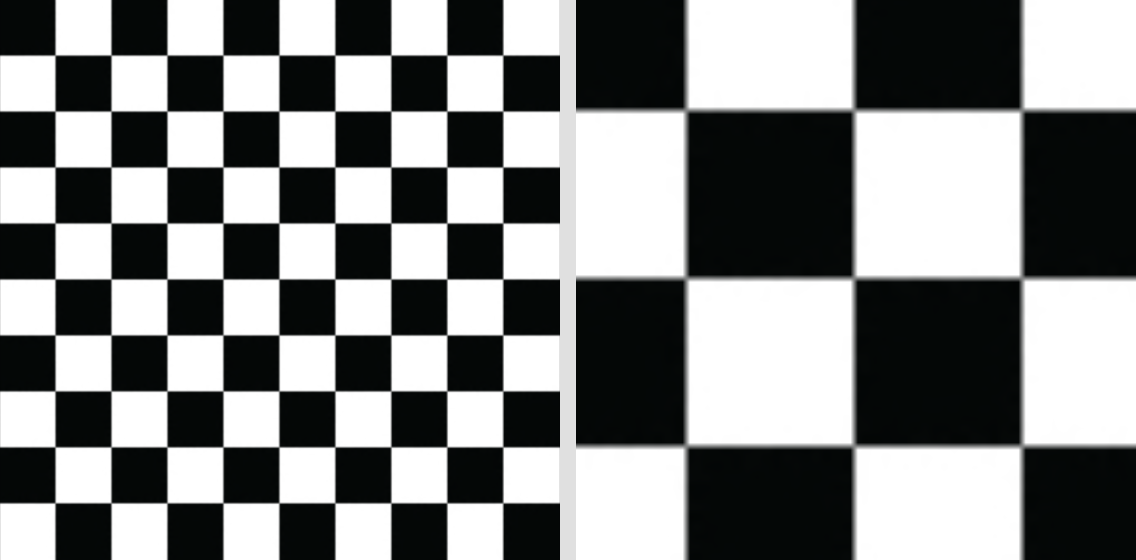
Left: the whole. Right: its middle third, enlarged.
Give the GLSL for this pattern, as a Shadertoy shader.

```glsl
// Black and white checkerboard, ten by ten, with soft grey seams and faint mottling.

const float CELLS = 10.0;
const float SEAM_HALF_WIDTH = 0.0022;
const vec2 BOARD_ORIGIN = vec2(-0.0008, 0.0012);
const float CELL_SIZE = 0.09995;
const vec3 INK = vec3(0.016, 0.027, 0.025);
const vec3 PAPER = vec3(1.0);

// Sine-free hash of a grid point, 0 to 1
float hash21(vec2 p) {
    vec3 q = fract(vec3(p.xyx) * 0.1031);
    q += dot(q, q.yzx + 33.33);
    return fract((q.x + q.y) * q.z);
}

// Smoothly interpolated value noise
float valueNoise(vec2 p) {
    vec2 cell = floor(p);
    vec2 f = fract(p);
    f = f * f * (3.0 - 2.0 * f);
    float low = mix(hash21(cell), hash21(cell + vec2(1.0, 0.0)), f.x);
    float high = mix(hash21(cell + vec2(0.0, 1.0)), hash21(cell + 1.0), f.x);
    return mix(low, high, f.y);
}

// Signed distance to the nearest inner seam, in canvas units
float seamDistance(float position, float origin) {
    float c = (position - origin) / CELL_SIZE;
    float seam = clamp(round(c), 1.0, CELLS - 1.0);
    float side = 1.0 - 2.0 * mod(seam, 2.0);
    return (c - seam) * CELL_SIZE * side;
}

// Alternating -1 / +1 stripes joined by linear ramps
float softStripe(float signedDistance, float halfWidth) {
    return clamp(signedDistance / halfWidth, -1.0, 1.0);
}

void mainImage(out vec4 fragColor, in vec2 fragCoord) {
    vec2 uv = fragCoord / iResolution.xy;
    float pixel = 1.0 / min(iResolution.x, iResolution.y);
    float halfWidth = max(SEAM_HALF_WIDTH, 0.75 * pixel);

    // The product of both stripe directions makes the checks
    vec2 seam = vec2(seamDistance(uv.x, BOARD_ORIGIN.x),
                     seamDistance(uv.y, BOARD_ORIGIN.y));
    float check = softStripe(seam.x, halfWidth) * softStripe(seam.y, halfWidth);
    float paperAmount = 0.5 + 0.5 * check;
    vec3 color = mix(INK, PAPER, paperAmount);

    // Faint mottling, strongest beside the seams
    float nearSeam = exp(-min(abs(seam.x), abs(seam.y)) / 0.012);
    float mottle = valueNoise(uv * 170.0) - 0.5;
    color += mottle * 0.018 * nearSeam;

    // Pale grey rim on the left and right borders
    float borderDistance = min(uv.x, 1.0 - uv.x);
    float rim = 1.0 - smoothstep(0.0005, 0.0025, borderDistance);
    color *= 1.0 - 0.12 * rim;

    fragColor = vec4(clamp(color, 0.0, 1.0), 1.0);
}
```
